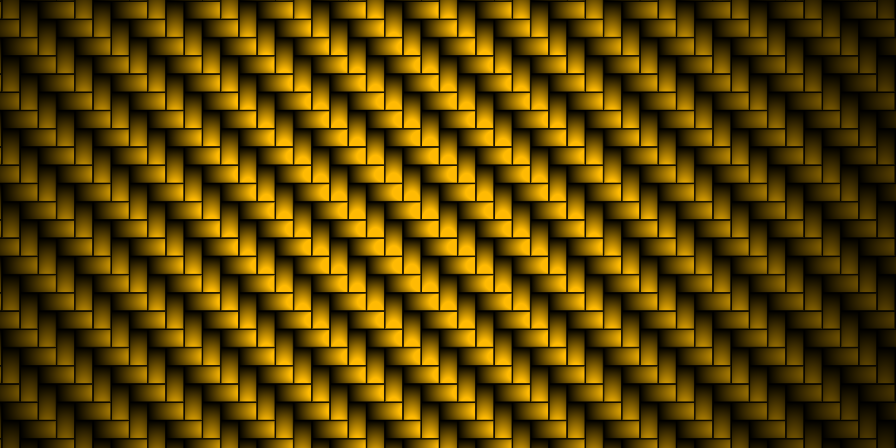
A Shadertoy shader for this pattern:

```glsl
// Golden twill weave: 2x1 strips laid as a herringbone on a square grid.
// A four-cell cycle along each row picks flat or upright strips; every strip
// fades from shadow to gold along its length under a soft central light.

#define CELLS_PER_HEIGHT 24.57
#define GRID_OFFSET vec2(0.10, 0.51)
#define GOLD vec3(1.0, 0.73, 0.012)
#define SEAM_HALF_WIDTH 0.045
#define SEAM_DARKNESS 0.85
#define EDGE_ROUNDING 0.30
#define LIGHT_CENTER vec2(0.46, 0.52)
#define LIGHT_POWER 1.42
#define LIGHT_FALLOFF 1.2

// Position inside the strip: x along it (0 dark end, 2 bright end), y across it.
vec2 stripCoords(vec2 grid) {
    vec2 cell = floor(grid);
    vec2 local = grid - cell;
    float phase = mod(cell.x + cell.y - 1.0, 4.0);

    // Phases 0 and 1 are the left and right halves of a flat strip.
    if (phase < 1.5) return vec2(local.x + phase, local.y);

    // Phases 2 and 3 are the lower and upper halves of an upright strip.
    return vec2(2.0 - (local.y + phase - 2.0), local.x);
}

// Distance to the nearest edge of the strip, in cells.
float edgeDistance(vec2 strip) {
    vec2 toEdge = min(strip, vec2(2.0, 1.0) - strip);
    return min(toEdge.x, toEdge.y);
}

float lightAt(vec2 position, float aspect) {
    vec2 offset = position - LIGHT_CENTER * vec2(aspect, 1.0);
    return LIGHT_POWER * exp(-LIGHT_FALLOFF * dot(offset, offset));
}

void mainImage(out vec4 fragColor, in vec2 fragCoord) {
    vec2 position = fragCoord / iResolution.y;
    float aspect = iResolution.x / iResolution.y;
    float pixel = CELLS_PER_HEIGHT / iResolution.y;
    vec2 strip = stripCoords(position * CELLS_PER_HEIGHT - GRID_OFFSET);

    // Lengthwise fade and rounded cross-section
    float fade = 0.5 * strip.x;
    float across = 2.0 * strip.y - 1.0;
    float rounding = 1.0 - EDGE_ROUNDING * across * across;
    float shade = min(fade * rounding * lightAt(position, aspect), 1.0);

    // Dark seams between strips
    float seam = 1.0 - smoothstep(SEAM_HALF_WIDTH - 0.5 * pixel,
                                  SEAM_HALF_WIDTH + 0.5 * pixel,
                                  edgeDistance(strip));
    shade *= 1.0 - SEAM_DARKNESS * seam;

    fragColor = vec4(GOLD * shade, 1.0);
}
```
